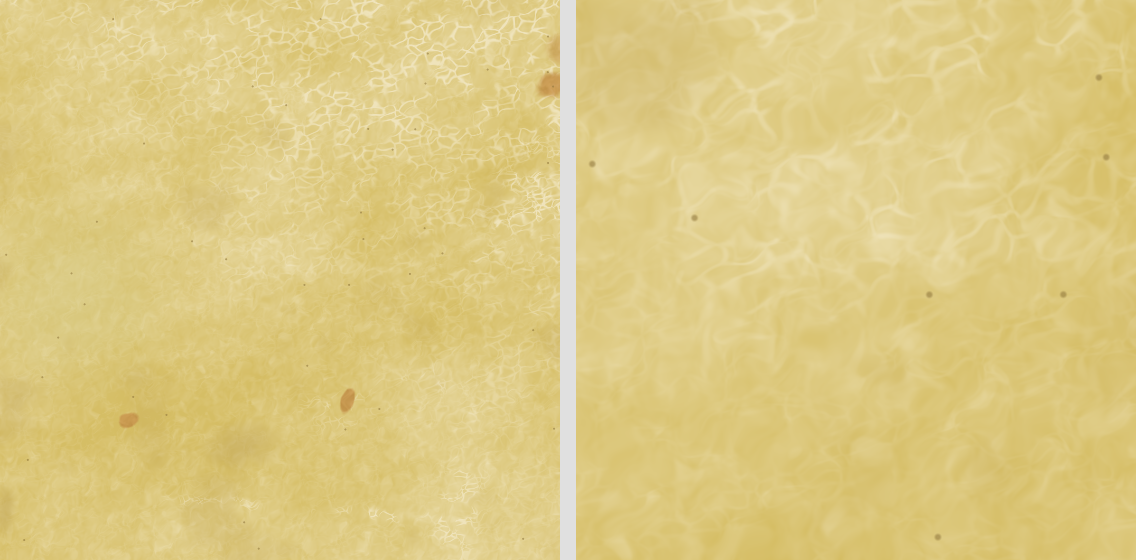
Left: the whole. Right: its middle third, enlarged.
Write a Shadertoy shader that draws this texture.

```glsl
// Aged yellow hide: soft mottling and fine curdled grain under a pale net of
// pebble creases, strongest at the upper right. Creases are Voronoi borders;
// worn patches and brown stains are noisy ellipses.

float hash(vec2 p) {
    return fract(sin(dot(p, vec2(127.1, 311.7))) * 43758.5453);
}

vec2 hash2(vec2 p) {
    return vec2(hash(p), hash(p + 57.3));
}

float noise(vec2 p) {
    vec2 i = floor(p), f = fract(p);
    f = f * f * (3.0 - 2.0 * f);
    return mix(mix(hash(i), hash(i + vec2(1, 0)), f.x),
               mix(hash(i + vec2(0, 1)), hash(i + vec2(1, 1)), f.x), f.y);
}

float fbm(vec2 p) {
    float sum = 0.0, amp = 0.5;
    for (int i = 0; i < 4; i++) {
        sum += amp * noise(p);
        p = mat2(1.6, 1.2, -1.2, 1.6) * p + 7.7;
        amp *= 0.5;
    }
    return sum / 0.9375;
}

vec2 rotate(vec2 p, float a) {
    return mat2(cos(a), -sin(a), sin(a), cos(a)) * p;
}

// Gap between the two nearest cell centres: zero on a crease
float creaseGap(vec2 p) {
    vec2 cell = floor(p);
    float near = 8.0, second = 8.0;
    for (int y = -1; y <= 1; y++)
    for (int x = -1; x <= 1; x++) {
        vec2 id = cell + vec2(x, y);
        float d = length(id + 0.15 + 0.7 * hash2(id) - p);
        second = min(second, max(near, d));
        near = min(near, d);
    }
    return second - near;
}

// Ellipse coverage with a ragged border; softness is relative to its radius
float patchMask(vec2 uv, vec2 centre, vec2 radii, float angle, float softness) {
    float d = length(rotate(uv - centre, angle) / radii);
    d += 0.7 * (fbm(uv * 45.0) - 0.5);
    return 1.0 - smoothstep(1.0 - softness, 1.0 + softness, d);
}

void mainImage(out vec4 fragColor, in vec2 fragCoord) {
    vec2 uv = fragCoord / iResolution.xy;

    // Broad mottling, drawn out along a gentle upward slope
    vec2 along = rotate(uv, 0.35);
    float mottle = fbm(along * vec2(3.5, 6.0) + 3.0);
    float cloud = fbm(along * vec2(13.0, 20.0) + 19.0);

    // Fine curdled grain
    vec2 warp = vec2(noise(uv * 60.0), noise(uv * 60.0 + 31.0)) - 0.5;
    vec2 grainUv = rotate(uv, -0.4) * vec2(125.0, 85.0) + warp * 1.6;
    float grain = noise(grainUv) * 0.65 + noise(grainUv * 2.1 + 9.0) * 0.35;
    float fleck = smoothstep(0.64, 0.9, noise(grainUv * 0.8 + 41.0));

    // Worn places where the pale crease network shows most
    float worn = patchMask(uv, vec2(0.99, 0.65), vec2(0.09, 0.08), 0.5, 0.8);
    worn += 0.7 * patchMask(uv, vec2(0.82, 0.09), vec2(0.035, 0.08), -0.1, 0.8);
    worn += 0.6 * patchMask(uv, vec2(0.60, 0.28), vec2(0.05, 0.04), 0.0, 0.8);
    worn += 0.7 * patchMask(uv, vec2(0.37, 0.103), vec2(0.09, 0.009), -0.05, 0.8);
    worn += 0.8 * patchMask(uv, vec2(0.69, 0.08), vec2(0.10, 0.009), -0.07, 0.8);
    worn += 0.5 * patchMask(uv, vec2(0.76, 0.32), vec2(0.05, 0.012), -0.2, 0.8);

    // Broken creases, elongated in rising rows
    float pebbled = smoothstep(0.55, 1.6, uv.x * 0.65 + uv.y + 0.5 * (mottle - 0.5));
    vec2 pebbleUv = along * vec2(44.0, 66.0) + warp * 0.9;
    float crease = 1.0 - smoothstep(0.03, 0.34, creaseGap(pebbleUv));
    crease *= smoothstep(0.25, 0.7, noise(pebbleUv * 0.85 + 5.0));
    float fineCrease = 1.0 - smoothstep(0.02, 0.4, creaseGap(pebbleUv * 1.7 + 13.0));
    fineCrease *= smoothstep(0.35, 0.75, noise(pebbleUv * 1.1 + 23.0));

    // Pigment from deep ochre to pale straw
    float tone = 0.31 + 1.15 * (mottle - 0.5) + 0.5 * (cloud - 0.5);
    tone += 0.5 * (grain - 0.5) + 0.22 * fleck;
    tone += crease * (0.08 + 0.85 * pebbled);
    tone += fineCrease * (0.14 + 0.9 * worn) + 0.2 * worn;
    tone += 0.2 * smoothstep(0.5, 0.0, uv.x) * smoothstep(0.2, 0.6, uv.y);
    tone = clamp(tone, -0.15, 1.5);
    vec3 color = mix(vec3(0.846, 0.757, 0.425), vec3(0.907, 0.847, 0.63), tone);

    // Cool bleached area and dull olive shadows
    float bleached = patchMask(uv, vec2(0.13, 0.48), vec2(0.13, 0.13), 0.5, 0.9);
    color = mix(color, vec3(0.86, 0.83, 0.60), 0.4 * bleached);
    float dull = patchMask(uv, vec2(0.43, 0.205), vec2(0.05, 0.03), 0.2, 0.8);
    dull += patchMask(uv, vec2(0.01, 0.09), vec2(0.014, 0.035), 0.0, 0.7);
    dull += 0.6 * patchMask(uv, vec2(0.02, 0.3), vec2(0.05, 0.025), 0.0, 0.8);
    dull += 0.5 * smoothstep(0.62, 0.82, fbm(uv * 8.0 + 61.0));
    color = mix(color, vec3(0.75, 0.64, 0.33), 0.45 * min(dull, 1.0));

    // Brown stains
    float stain = patchMask(uv, vec2(0.23, 0.249), vec2(0.018, 0.012), 0.2, 0.2);
    stain += patchMask(uv, vec2(0.621, 0.284), vec2(0.011, 0.024), -0.35, 0.2);
    stain += patchMask(uv, vec2(0.985, 0.848), vec2(0.025, 0.020), 0.5, 0.35);
    stain += 0.6 * patchMask(uv, vec2(1.0, 0.91), vec2(0.025, 0.022), 0.5, 0.5);
    color = mix(color, vec3(0.77, 0.57, 0.29) + 0.1 * (grain - 0.5), 0.85 * min(stain, 1.0));

    // Sparse dark pores
    vec2 pore = uv * 36.0;
    vec2 id = floor(pore);
    float dotMask = 1.0 - smoothstep(0.03, 0.1, length(fract(pore) - 0.2 - 0.6 * hash2(id)));
    color = mix(color, vec3(0.55, 0.45, 0.22), 0.55 * dotMask * step(0.97, hash(id + 83.0)));

    fragColor = vec4(color, 1.0);
}
```
